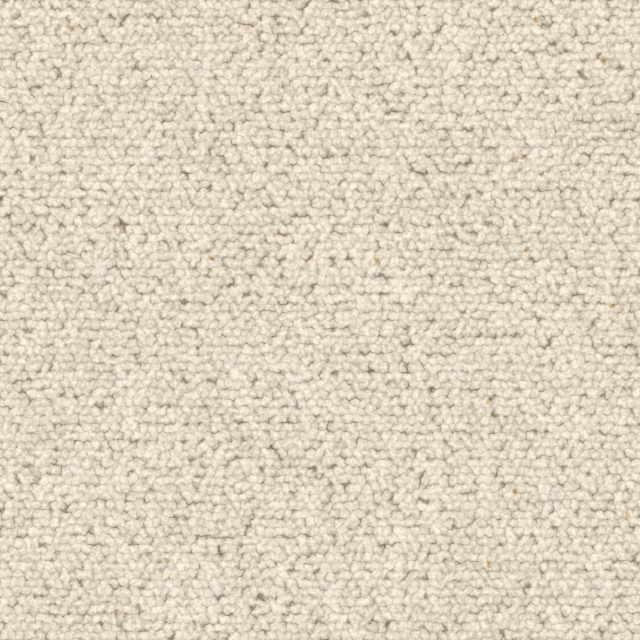
This texture is drawn by a WebGL 1 fragment shader. Its source:

```glsl
precision highp float;

uniform vec2 u_resolution;

const vec2 THREADS = vec2(70.0, 74.0);
const vec3 CREAM = vec3(0.880, 0.833, 0.762);
const vec3 PALE = vec3(0.965, 0.935, 0.885);
const vec3 OCHRE = vec3(0.70, 0.57, 0.37);
const vec3 BROWN = vec3(0.48, 0.34, 0.24);

vec2 hash2(vec2 p) {
  vec3 q = fract(vec3(p.xyx) * vec3(0.1031, 0.1030, 0.0973));
  q += dot(q, q.yzx + 33.33);
  return fract((q.xx + q.yz) * q.zy);
}

float cornerSlope(vec2 cell, vec2 offset) {
  float angle = 6.28318 * hash2(cell).x;
  return dot(vec2(cos(angle), sin(angle)), offset);
}

float gradientNoise(vec2 p) {
  vec2 i = floor(p);
  vec2 f = p - i;
  vec2 u = f * f * f * (f * (f * 6.0 - 15.0) + 10.0);
  vec2 e = vec2(1.0, 0.0);
  float low = mix(cornerSlope(i, f), cornerSlope(i + e, f - e), u.x);
  float high = mix(cornerSlope(i + e.yx, f - e.yx), cornerSlope(i + 1.0, f - 1.0), u.x);
  return mix(low, high, u.y);
}

vec2 rotate(vec2 p, float angle) {
  float c = cos(angle);
  float s = sin(angle);
  return vec2(c * p.x - s * p.y, s * p.x + c * p.y);
}

// Tallest yarn loop at p: x is its height, y its own tone, z its lit side.
vec3 yarnLoops(vec2 p, float jitter) {
  vec3 top = vec3(-1.0, 0.0, 0.0);
  float baseRow = floor(p.y);
  for (int j = -1; j <= 1; j++) {
    float row = baseRow + float(j);
    float stagger = 0.5 * mod(row, 2.0);
    float baseColumn = floor(p.x - stagger);
    for (int i = -1; i <= 1; i++) {
      vec2 cell = vec2(baseColumn + float(i), row);
      vec2 place = hash2(cell + 17.0);
      vec2 shape = hash2(cell + 151.0);
      vec2 centre = cell + vec2(0.5 + stagger, 0.5) + (place - 0.5) * jitter;
      vec2 radii = mix(vec2(0.72, 0.52), vec2(0.90, 0.58), shape.y);
      vec2 q = rotate(p - centre, (shape.x - 0.5) * 2.8) / radii;
      float height = 1.0 - dot(q, q);
      float lit = dot(p - centre, vec2(-0.5, 0.85));
      if (height > top.x) top = vec3(height, place.x + shape.y - 1.0, lit);
    }
  }
  return top;
}

// Rare round flecks: x is coverage, y picks the colour.
vec2 flecks(vec2 uv, float density, float chance) {
  vec2 p = uv * density;
  vec2 cell = floor(p);
  vec2 place = hash2(cell + 71.0);
  vec2 kind = hash2(cell + 233.0);
  vec2 q = rotate(p - cell - mix(vec2(0.2), vec2(0.8), place), kind.y * 3.0);
  float reach = length(q * vec2(1.0, 1.5)) + 0.05 * gradientNoise(uv * 150.0);
  float cover = 1.0 - smoothstep(0.03, 0.11, reach);
  return vec2(cover * step(kind.x, chance), kind.y);
}

void main() {
  vec2 uv = gl_FragCoord.xy / u_resolution.y;

  // Uneven thread paths
  vec2 drift = vec2(gradientNoise(uv * 14.0), gradientNoise(uv * 14.0 + 40.0));
  vec2 ripple = vec2(gradientNoise(uv * 120.0 + 9.0), gradientNoise(uv * 120.0 + 63.0));
  vec2 p = uv * THREADS + drift * 0.35 + ripple * 0.38;
  float disorder = gradientNoise(uv * 7.0 + 5.0);
  vec3 loops = yarnLoops(p, 0.42 + 0.25 * disorder);

  // Pale warp slubs and thin weft seams
  float slub = smoothstep(0.20, 0.50, gradientNoise(uv * vec2(52.0, 6.0) + 11.0));
  float seam = smoothstep(0.25, 0.55, gradientNoise(uv * vec2(9.0, 90.0) + 83.0));

  // Loop relief, deep gaps and fibre grain
  float height = loops.x;
  float pit = 1.0 - smoothstep(-0.20, 0.28, height);
  float tone = (height - 0.60) * 0.19 - 0.003;
  tone += loops.y * 0.04 + loops.z * 0.05;
  tone -= pit * 0.075;
  tone += gradientNoise(uv * 210.0) * 0.085;
  tone += gradientNoise(uv * 130.0 + 31.0) * 0.065;
  tone += gradientNoise(uv * 5.0 + 21.0) * 0.012;
  tone += slub * 0.018 - seam * 0.014;

  vec3 colour = CREAM + tone;
  float warmth = smoothstep(0.0, 0.45, gradientNoise(uv * 34.0 + 57.0));
  colour -= vec3(0.0, 0.012, 0.040) * warmth * (0.25 + pit);
  colour = mix(colour, PALE, slub * 0.24);

  // Stray seed husks
  vec2 husk = flecks(uv, 14.0, 0.07);
  vec3 huskColour = mix(OCHRE, BROWN, smoothstep(0.75, 0.95, husk.y));
  colour = mix(colour, huskColour + tone, husk.x * 0.65);

  gl_FragColor = vec4(min(colour, vec3(0.99, 0.955, 0.895)), 1.0);
}
```
